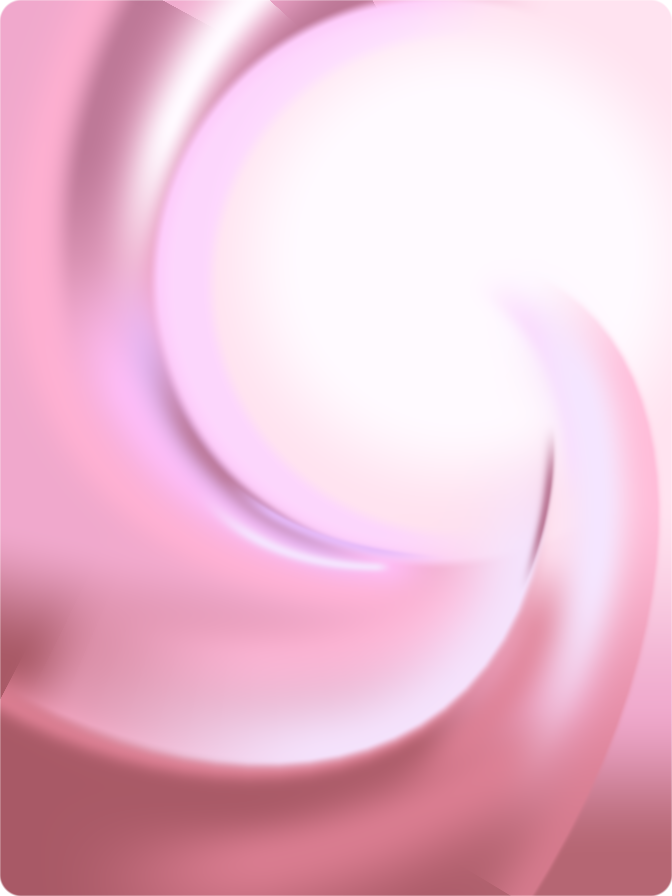
A Shadertoy shader for this background:

```glsl
const vec3 WHITE = vec3(1.0, 0.98, 1.0);
const vec3 BLUSH = vec3(1.0, 0.89, 0.94);
const vec3 LILAC = vec3(0.99, 0.84, 0.99);
const vec3 PEARL = vec3(0.96, 0.90, 1.0);
const vec3 ORCHID = vec3(1.0, 0.74, 0.97);
const vec3 VIOLET = vec3(0.90, 0.73, 0.98);
const vec3 PINK = vec3(0.94, 0.66, 0.80);
const vec3 CANDY = vec3(1.0, 0.69, 0.82);
const vec3 ROSE = vec3(0.87, 0.50, 0.58);
const vec3 MAUVE = vec3(0.72, 0.45, 0.57);
const vec3 WINE = vec3(0.66, 0.35, 0.40);

vec2 bezier(vec2 a, vec2 b, vec2 c, vec2 d, float t) {
    float s = 1.0 - t;
    return s * s * s * a + 3.0 * s * t * (s * b + t * c) + t * t * t * d;
}

// Signed distance (positive on the left of travel) and curve parameter
vec2 curveDistance(vec2 p, vec2 a, vec2 b, vec2 c, vec2 d) {
    const int STEPS = 24;
    vec2 best = vec2(1e4, 0.0);
    vec2 start = a;
    for (int i = 0; i < STEPS; i++) {
        vec2 end = bezier(a, b, c, d, float(i + 1) / float(STEPS));
        vec2 dir = end - start, rel = p - start;
        float h = clamp(dot(rel, dir) / dot(dir, dir), 0.0, 1.0);
        float dist = length(rel - h * dir);
        if (dist < abs(best.x)) {
            float side = dir.x * rel.y - dir.y * rel.x;
            best = vec2(side < 0.0 ? -dist : dist, (float(i) + h) / float(STEPS));
        }
        start = end;
    }
    return best;
}

// Soft band along a curve: widths are left and right, fades are start and end
vec3 fold(vec3 base, vec2 p, vec2 a, vec2 b, vec2 c, vec2 d,
          vec2 widths, vec2 fades, vec3 tint, float strength) {
    vec2 hit = curveDistance(p, a, b, c, d);
    float width = (hit.x > 0.0 ? widths.x : widths.y) * (1.0 - 0.4 * hit.y);
    float ends = smoothstep(0.0, fades.x + 1e-3, hit.y)
               * smoothstep(0.0, fades.y + 1e-3, 1.0 - hit.y);
    float x = hit.x / width;
    return mix(base, tint, strength * ends * exp(-x * x));
}

vec3 backdrop(vec2 p) {
    vec3 left = mix(WINE, PINK, smoothstep(26.0, 42.0, p.y + 0.22 * p.x));
    vec3 right = mix(WINE + 0.05, PINK, smoothstep(4.0, 22.0, p.y));
    right = mix(right, BLUSH, smoothstep(18.0, 45.0, p.y));
    return mix(left, right, smoothstep(46.0, 62.0, p.x));
}

// Round opening with a lilac lip and a white glow
vec3 opening(vec3 base, vec2 p) {
    float rim = length(p - vec2(48.8, 68.7)) - 31.6;
    float lip = length(p - vec2(51.4, 68.1)) - 27.6;
    float leftSide = 1.0 - smoothstep(42.0, 58.0, p.x);
    vec3 inside = mix(BLUSH, LILAC, smoothstep(-0.8, 1.2, lip) * leftSide);
    inside = mix(inside, ORCHID, 0.5 * smoothstep(-2.5, 0.3, rim) * leftSide);
    vec3 color = mix(base, inside, 1.0 - smoothstep(-0.7, 0.7, rim));
    float glow = 1.0 - smoothstep(18.0, 30.0, length(p - vec2(52.0, 71.4)));
    return mix(color, WHITE, glow);
}

vec3 leftFolds(vec3 color, vec2 p) {
    color = fold(color, p, vec2(12.4, 101), vec2(-9, 62), vec2(11.7, 30), vec2(52, 34), vec2(5, 3.5), vec2(0, 0.1), CANDY, 0.9);
    color = fold(color, p, vec2(16.3, 101), vec2(9, 88), vec2(6.5, 74), vec2(9.8, 56), vec2(7, 2.6), vec2(0, 0.6), MAUVE, 0.9);
    color = fold(color, p, vec2(41, 101), vec2(30, 95), vec2(21, 82), vec2(18, 66), vec2(3, 4.5), vec2(0, 0.5), MAUVE, 0.9);
    color = fold(color, p, vec2(11.5, 72), vec2(11, 52), vec2(24, 37), vec2(50, 36.5), vec2(5, 4.5), vec2(0.3, 0.1), ORCHID, 0.95);
    color = fold(color, p, vec2(14.5, 73), vec2(15, 54), vec2(26, 41), vec2(43, 36.4), vec2(2.4, 3), vec2(0.3, 0.2), VIOLET, 0.9);
    return fold(color, p, vec2(29, 101), vec2(20.5, 92), vec2(15, 80), vec2(14, 62), vec2(2.6, 4), vec2(0, 0.55), WHITE, 1.0);
}

vec3 innerCreases(vec3 color, vec2 p) {
    color = fold(color, p, vec2(16.8, 66), vec2(17.8, 50), vec2(29, 40.5), vec2(44, 37.2), vec2(0.9, 2), vec2(0.4, 0.4), MAUVE, 0.85);
    color = fold(color, p, vec2(24.7, 47), vec2(31, 40.8), vec2(39, 38.2), vec2(51, 37.6), vec2(0.5, 0.9), vec2(0.3, 0.3), VIOLET, 0.9);
    return fold(color, p, vec2(21.5, 46), vec2(27, 38.8), vec2(35, 36.5), vec2(44, 36.7), vec2(0.9, 0.8), vec2(0.4, 0.08), PEARL, 0.95);
}

vec3 rightRibbon(vec3 color, vec2 p) {
    color = fold(color, p, vec2(58.6, 69.4), vec2(76.8, 62), vec2(79.4, 32), vec2(58.6, -1), vec2(0.6, 7), vec2(0.3, 0), mix(CANDY, ROSE, smoothstep(45.0, 12.0, p.y)), 0.75);
    color = fold(color, p, vec2(52, 69), vec2(61, 65), vec2(65, 56), vec2(64, 43), vec2(2.5, 1.5), vec2(0.4, 0.2), LILAC, 0.9);
    color = fold(color, p, vec2(62, 39), vec2(61, 27), vec2(56, 19), vec2(43, 10), vec2(4, 4), vec2(0.3, 0.3), ROSE, 0.8);
    return fold(color, p, vec2(54.7, 68.7), vec2(69, 63.5), vec2(72.3, 32.3), vec2(56, 10), vec2(3.6, 4.4), vec2(0.35, 0.4), PEARL, 1.0);
}

vec3 lowerBowl(vec3 color, vec2 p) {
    vec2 a = vec2(0, 22), b = vec2(26, 7.5), c = vec2(62.5, 10), d = vec2(61.2, 54.5);
    color = fold(color, p, a, b, c, d, vec2(3, 1.5), vec2(0, 0.4), ROSE, 0.9);
    color = fold(color, p, a + vec2(0, 2), b + vec2(0, 2), c, d, vec2(14, 0.8), vec2(0.1, 0.4), CANDY, 0.6);
    color = fold(color, p, a + vec2(0, 1.5), b + vec2(0, 1.5), c, d, vec2(10, 1), vec2(0.45, 0.15), PEARL, 0.95);
    return fold(color, p, vec2(61.5, 53), vec2(62, 46.6), vec2(60.7, 40), vec2(58, 33.6), vec2(0.4, 0.8), vec2(0.4, 0.4), MAUVE, 0.9);
}

void mainImage(out vec4 fragColor, in vec2 fragCoord) {
    vec2 size = vec2(75.0, 100.0);
    vec2 p = fragCoord / iResolution.xy * size;
    vec3 color = leftFolds(backdrop(p), p);
    color = opening(color, p);
    color = innerCreases(color, p);

    // Floor, shadow and body beneath the bowl
    color = fold(color, p, vec2(4, 0), vec2(26, 4), vec2(48, 3), vec2(66, 24), vec2(6, 8), vec2(0.4, 0.2), ROSE, 0.9);
    color = fold(color, p, vec2(0, 19), vec2(20, 9), vec2(33, 8), vec2(52, 19), vec2(3, 4), vec2(0, 0.5), WINE, 0.85);
    color = fold(color, p, vec2(4, 33), vec2(20, 24), vec2(42, 24), vec2(57, 37), vec2(5, 8), vec2(0.5, 0.15), CANDY, 0.85);
    color = rightRibbon(color, p);
    color = lowerBowl(color, p);

    // Rounded card corners
    vec2 corner = abs(p - 0.5 * size) - 0.5 * size + 2.4;
    float card = length(max(corner, 0.0)) - 2.4;
    color = mix(color, vec3(1.0), smoothstep(-0.15, 0.15, card));
    fragColor = vec4(color, 1.0);
}
```
